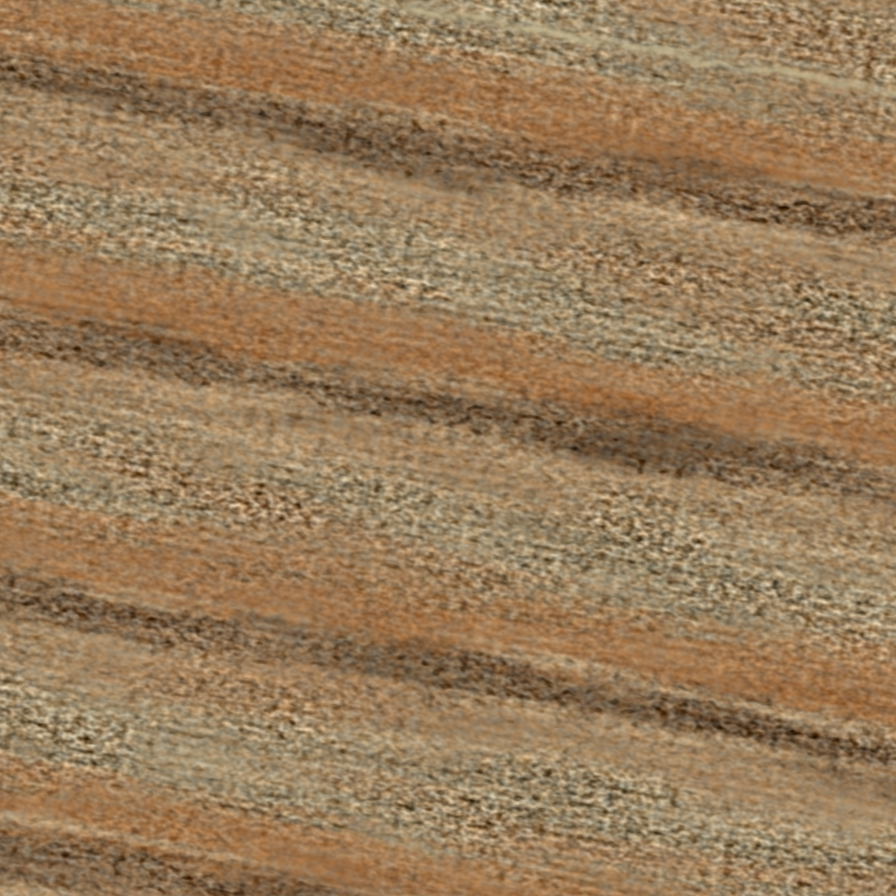
Write a Shadertoy shader that draws this texture.

```glsl
vec2 gradientAt(vec2 cell) {
    vec3 h = fract(cell.xyx * vec3(0.1031, 0.1030, 0.0973));
    h += dot(h, h.yzx + 33.33);
    float angle = 6.2832 * fract((h.x + h.y) * h.z);
    return vec2(cos(angle), sin(angle));
}

// Gradient noise, roughly -0.7 to 0.7
float noise(vec2 p) {
    vec2 i = floor(p), f = p - i;
    vec2 u = f * f * f * (f * (f * 6.0 - 15.0) + 10.0);
    vec2 e = vec2(0.0, 1.0);
    float low = mix(dot(gradientAt(i), f), dot(gradientAt(i + e.yx), f - e.yx), u.x);
    float high = mix(dot(gradientAt(i + e), f - e), dot(gradientAt(i + 1.0), f - 1.0), u.x);
    return mix(low, high, u.y);
}

// Rises from a to b, then falls from c to d
float plateau(float a, float b, float c, float d, float x) {
    return smoothstep(a, b, x) * (1.0 - smoothstep(c, d, x));
}

void mainImage(out vec4 fragColor, in vec2 fragCoord) {
    vec2 uv = fragCoord / iResolution.xy;

    // x runs along the sloping bands, y across them
    vec2 q = vec2(0.985 * uv.x - 0.175 * uv.y, 0.175 * uv.x + 0.985 * uv.y);

    // Band phase: 0 at the dark centre, growing downwards
    float ragged = 0.016 * noise(q * vec2(3.0, 9.0) + 4.0)
                 + 0.016 * noise(q * vec2(12.0, 38.0))
                 + 0.018 * noise(q * vec2(50.0, 80.0));
    float phase = fract((0.908 - q.y + ragged) / 0.2875);
    float patches = noise(q * vec2(4.0, 13.0) + 21.0);
    float streaks = noise(q * vec2(2.5, 38.0) + 7.0) + 0.8 * noise(q * vec2(6.0, 95.0));

    float fromCentre = abs(fract(phase + 0.5) - 0.5);
    float shade = 1.0 - smoothstep(0.0, 0.15, fromCentre + 0.09 * patches + 0.04 * streaks);
    float clay = plateau(0.56, 0.78, 0.84, 0.98, phase + 0.16 * streaks);
    float stubble = plateau(0.12, 0.44, 0.56, 0.80, phase + 0.16 * patches);

    // Base colours
    vec3 col = vec3(0.645, 0.535, 0.40);
    col = mix(col, vec3(0.625, 0.555, 0.435), stubble);
    col = mix(col, vec3(0.63, 0.455, 0.295), 0.9 * clay);
    col = mix(col, vec3(0.45, 0.36, 0.265), 0.9 * shade);
    col += streaks * mix(vec3(0.09, 0.085, 0.075), vec3(0.05, 0.08, 0.09), clay);

    // Rusty wash between the bands
    float rust = smoothstep(-0.05, 0.4, noise(q * vec2(2.2, 19.0) + 33.0) + 0.2 * streaks);
    col = mix(col, vec3(0.61, 0.46, 0.32), 0.5 * rust * (1.0 - 0.6 * shade));

    // Fine grain, present everywhere and strongest in the stubble
    float rough = 0.52 + 0.42 * stubble + 0.25 * shade - 0.12 * clay;
    rough *= clamp(1.0 + 0.8 * patches + 0.9 * noise(q * vec2(9.0, 26.0)), 0.5, 1.6);
    float grain = noise(q * vec2(85.0, 150.0)) + 0.7 * noise(q * vec2(160.0, 220.0) + 50.0);
    col += rough * 0.27 * grain * vec3(1.0, 1.0, 0.95);

    // Thin furrows that fade in and out along the rows
    float furrow = sin(523.0 * q.y + 2.0 * noise(q * vec2(8.0, 24.0)));
    furrow *= smoothstep(-0.25, 0.45, noise(q * vec2(9.0, 28.0) + 9.0));
    col += 0.065 * furrow * (0.5 + 0.5 * stubble + 0.3 * shade - 0.2 * clay);

    // Scattered dark clods
    float clods = smoothstep(0.12, 0.5, noise(q * vec2(70.0, 115.0) + 80.0) + 0.25 * patches);
    col -= clods * (0.08 + 0.06 * stubble + 0.08 * shade) * (1.0 - 0.5 * clay);

    // Slight variation between rusty and straw-coloured grains
    col += noise(q * vec2(70.0, 105.0) + 130.0) * vec3(0.05, -0.01, -0.06);
    col += noise(q * vec2(24.0, 50.0) + 170.0) * vec3(0.045, 0.04, 0.025);

    // Pale track near the top
    float track = 1.0 - smoothstep(0.0, 0.009, abs(q.y - 1.057 + 0.008 * noise(q * 24.0)));
    track *= smoothstep(0.1, 0.3, q.x) * (0.7 + noise(q * vec2(22.0, 60.0)));
    col = mix(col, vec3(0.77, 0.72, 0.57), 0.75 * track);

    fragColor = vec4(clamp(col, 0.0, 1.0), 1.0);
}
```
